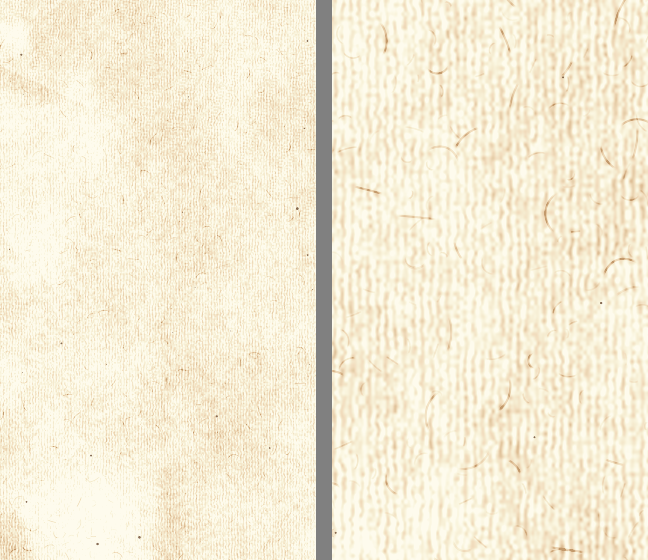
Left: the whole. Right: its middle third, enlarged.
Reproduce this texture procedurally as a Shadertoy shader.

```glsl
// Aged cream paper with vertical ribs, soft brown stains, short curved fibres and specks.

const float TAU = 6.28319;
const float RIB_COUNT = 108.0;
const vec3 SPECK_BROWN = vec3(0.42, 0.29, 0.19);

float hash(vec2 p) {
    return fract(sin(dot(p, vec2(127.1, 311.7))) * 43758.5);
}

float noise(vec2 p) {
    vec2 i = floor(p), f = fract(p);
    f = f * f * (3.0 - 2.0 * f);
    return mix(mix(hash(i), hash(i + vec2(1, 0)), f.x),
               mix(hash(i + vec2(0, 1)), hash(i + vec2(1, 1)), f.x), f.y);
}

float fbm(vec2 p) {
    float sum = 0.0, weight = 0.5;
    for (int i = 0; i < 5; i++) {
        sum += weight * noise(p);
        p = mat2(1.6, 1.2, -1.2, 1.6) * p + 7.3;
        weight *= 0.55;
    }
    return sum;
}

// Soft ellipse: 1 at its centre, 0 outside.
float blot(vec2 p, vec2 centre, vec2 radii) {
    return 1.0 - smoothstep(0.25, 1.0, length((p - centre) / radii));
}

// Stain that is sharp on one side of a line and fades on the other.
float crease(vec2 p, vec2 a, vec2 b, float width) {
    vec2 dir = normalize(b - a);
    vec2 q = vec2(dot(p - a, dir), dot(p - a, vec2(-dir.y, dir.x)));
    float along = clamp(q.x / length(b - a), 0.0, 1.0);
    float ends = 1.0 - smoothstep(0.8, 1.05, q.x / length(b - a));
    float fade = smoothstep(-width * (1.2 - along), 0.0, q.y);
    return ends * fade * (1.0 - smoothstep(0.0, 0.008, q.y));
}

// Scattered arcs, one at most per cell.
float fibres(vec2 p, float cell, float share, float halfWidth, float seed, float px) {
    vec2 home = floor(p / cell);
    float ink = 0.0;
    for (int y = -1; y <= 1; y++)
    for (int x = -1; x <= 1; x++) {
        vec2 id = home + vec2(x, y) + seed;
        if (hash(id + 3.7) > share) continue;
        vec2 centre = (id - seed + vec2(hash(id), hash(id + 17.3))) * cell;
        float angle = TAU * hash(id + 29.1);
        vec2 dir = vec2(cos(angle), sin(angle));
        vec2 q = vec2(dot(p - centre, dir), dot(p - centre, vec2(-dir.y, dir.x)));
        float halfLength = cell * mix(0.14, 0.40, hash(id + 41.9));
        float bend = (hash(id + 53.3) - 0.5) * 1.1 / halfLength;
        float d = abs(q.y - bend * q.x * q.x) / sqrt(1.0 + 4.0 * bend * bend * q.x * q.x);
        float line = 1.0 - smoothstep(halfWidth - 0.5 * px, halfWidth + 0.6 * px, d);
        float ends = 1.0 - smoothstep(0.7, 1.0, abs(q.x) / halfLength);
        ink = max(ink, line * ends * mix(0.35, 1.0, hash(id + 67.7)));
    }
    return ink;
}

// Scattered dark dots.
float specks(vec2 p, float cell, float share, float px) {
    vec2 id = floor(p / cell);
    vec2 centre = (id + 0.2 + 0.6 * vec2(hash(id + 5.1), hash(id + 9.4))) * cell;
    float radius = mix(0.001, 0.0042, pow(hash(id + 13.8), 3.0));
    float disc = 1.0 - smoothstep(radius - 0.5 * px, radius + 0.5 * px, length(p - centre));
    return disc * step(hash(id + 21.6), share);
}

// Large light and dark areas, with ragged edges.
float stains(vec2 p) {
    vec2 q = p + 0.2 * (vec2(fbm(p * 7.0), fbm(p * 7.0 + 31.0)) - 0.55);
    float tone = 2.8 * (fbm(p * vec2(7.0, 5.0) + 11.0) - 0.55);
    tone += 0.7 * blot(q, vec2(0.50, 1.42), vec2(0.38, 0.50));
    tone += 1.0 * blot(q, vec2(0.16, 1.72), vec2(0.24, 0.22));
    tone += 0.5 * blot(q, vec2(0.62, 0.42), vec2(0.42, 0.40));
    tone += 1.4 * blot(q, vec2(0.00, 0.06), vec2(0.10, 0.18));
    tone += 1.1 * blot(q, vec2(0.52, 0.05), vec2(0.12, 0.20));
    tone += 0.5 * blot(q, vec2(1.02, 1.00), vec2(0.10, 0.80));
    tone -= 2.2 * blot(q, vec2(0.27, 0.16), vec2(0.32, 0.28));
    tone -= 0.9 * blot(q, vec2(0.08, 1.10), vec2(0.24, 0.42));
    tone -= 1.3 * blot(q, vec2(0.26, 1.40), vec2(0.13, 0.24));
    tone -= 2.0 * blot(q, vec2(0.04, 1.65), vec2(0.07, 0.10));
    return tone + 1.5 * crease(p, vec2(-0.02, 1.57), vec2(0.30, 1.42), 0.12);
}

// Wavering vertical ribs, broken up along their length.
float ribs(vec2 p) {
    float waver = 3.2 * (noise(p * vec2(50.0, 95.0)) - 0.5);
    float strength = mix(0.2, 1.4, noise(p * vec2(80.0, 45.0) + 5.0));
    return strength * sin(TAU * RIB_COUNT * p.x + waver);
}

// Ramp from cream (0) to tan (5) and fibre brown (6).
vec3 paperColour(float tone) {
    vec3 ramp[7] = vec3[7](
        vec3(0.995, 0.985, 0.93), vec3(0.98, 0.96, 0.87), vec3(0.96, 0.92, 0.81),
        vec3(0.95, 0.87, 0.75), vec3(0.91, 0.82, 0.68), vec3(0.87, 0.74, 0.58),
        vec3(0.76, 0.60, 0.42));
    vec3 colour = ramp[0];
    for (int i = 1; i < 7; i++)
        colour = mix(colour, ramp[i], clamp(tone - float(i - 1), 0.0, 1.0));
    return colour;
}

void mainImage(out vec4 fragColor, in vec2 fragCoord) {
    vec2 p = fragCoord / iResolution.x;
    float px = 1.0 / iResolution.x;
    float grain = noise(p * vec2(270.0, 210.0)) - 0.5;
    float mottle = noise(p * vec2(62.0, 48.0) + 19.0) - 0.5;
    float tone = 1.1 + stains(p) + 1.35 * ribs(p) + 3.3 * grain + 1.3 * mottle;
    tone = clamp(tone, 0.0, 5.0);
    tone += 2.2 * fibres(p, 0.030, 0.50, 0.0008, 0.0, px);
    tone += 3.6 * fibres(p, 0.058, 0.50, 0.0011, 70.0, px);
    vec3 colour = paperColour(tone);
    colour = mix(colour, SPECK_BROWN, 0.8 * specks(p, 0.13, 0.35, px));
    fragColor = vec4(colour, 1.0);
}
```
